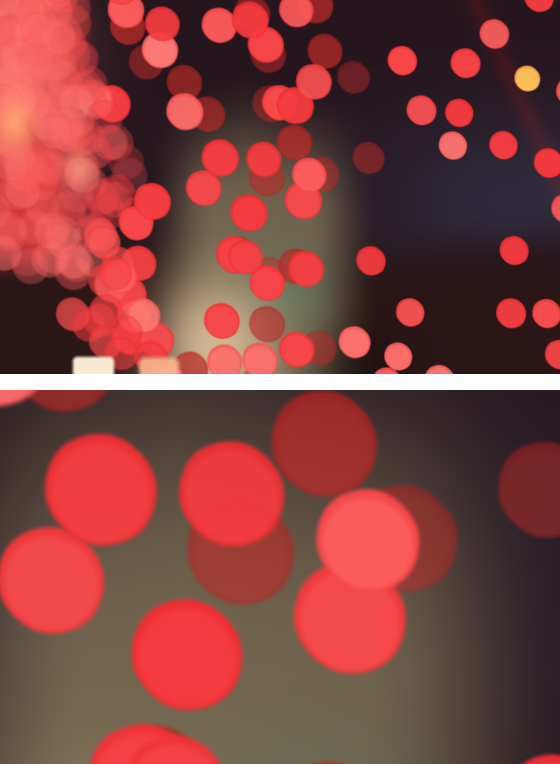
Top: the whole. Bottom: its middle third, enlarged.
Write a WebGL 1 fragment shader that draws this background.

```glsl
precision highp float;
// Out-of-focus red lights at dusk: a dense translucent heap on the left,
// loose discs thinning to the right, over navy sky and a pale olive glow.
// Jittered grids scatter the loose discs; hashed loops build the heap.

uniform vec2 u_resolution;

vec3 hash3(vec2 seed) {
  vec3 k = vec3(dot(seed, vec2(127.1, 311.7)),
                dot(seed, vec2(269.5, 183.3)),
                dot(seed, vec2(419.2, 371.9)));
  return fract(sin(k) * 43758.55);
}

// Soft bump, 1 at the centre and fading over the given radii.
float glow(vec2 p, vec2 centre, vec2 radii) {
  vec2 d = (p - centre) / radii;
  return exp(-dot(d, d));
}

float roundBox(vec2 d, vec2 halfSize, float corner) {
  vec2 q = abs(d) - halfSize + corner;
  return length(max(q, 0.0)) - corner;
}

// Slightly oval lens disc with a deeper red rim.
vec3 addDisc(vec3 col, vec2 d, float radius, vec3 tint, float alpha) {
  vec2 q = vec2(d.x + d.y, d.y - d.x) * 0.7071;
  q.x *= 1.06;
  float facets = 1.0 + 0.006 * cos(6.0 * atan(q.y, q.x + 1e-5));
  float e = length(q) * facets / radius;
  float body = 1.0 - smoothstep(0.91, 1.06, e);
  float core = 1.0 - smoothstep(0.78, 0.97, length(q + radius * 0.04) / radius);
  vec3 shade = mix(tint * vec3(0.98, 0.78, 0.80), tint, core);
  return mix(col, shade, alpha * body);
}

vec3 redTint(float h) {
  return mix(vec3(0.96, 0.23, 0.245), vec3(1.0, 0.48, 0.46), h * h);
}

vec3 background(vec2 p) {
  vec3 col = mix(vec3(0.165, 0.085, 0.085), vec3(0.145, 0.085, 0.115),
                 smoothstep(0.15, 0.45, p.y));
  col += vec3(0.04, 0.085, 0.12) * glow(p, vec2(1.42, 0.46), vec2(0.42, 0.24))
       * smoothstep(0.22, 0.40, p.y + 0.1 * (1.0 - p.x));
  // Dim red cables in the upper right
  float cable = abs(p.x - 1.27 - 0.46 * (1.0 - p.y));
  col += vec3(0.10, 0.0, 0.0) * exp(-cable * cable * 1000.0);
  // Blurred, lit tower
  float tower = smoothstep(0.38, 0.58, p.x) * (1.0 - smoothstep(0.82, 1.02, p.x))
              * (1.0 - smoothstep(0.46, 0.82, p.y + 0.25 * abs(p.x - 0.66)));
  col = mix(col, vec3(0.45, 0.40, 0.31), tower * 0.95);
  col += vec3(-0.07, 0.04, 0.03) * glow(p, vec2(0.76, 0.22), vec2(0.12, 0.12));
  col = mix(col, vec3(0.84, 0.73, 0.59),
            0.95 * glow(p, vec2(0.58, 0.08), vec2(0.17, 0.18)));
  return col * (1.0 - 0.4 * glow(p, vec2(0.93, 0.0), vec2(0.12, 0.12)));
}

// One jittered grid of discs; faint layers also hold olive ones.
vec3 scatter(vec3 col, vec2 p, float cell, float seed, float faint) {
  vec2 home = floor(p / cell);
  for (int j = -1; j <= 1; j++) {
    for (int i = -1; i <= 1; i++) {
      vec2 id = home + vec2(float(i), float(j));
      vec3 place = hash3(id + seed);
      vec3 look = hash3(id + seed + 37.0);
      vec2 c = (id + 0.5 + 0.84 * (place.xy - 0.5)) * cell;
      float right = smoothstep(0.85, 1.05, c.x);
      float density = mix(0.82, mix(0.42, 0.03, faint), right)
                    * smoothstep(0.22, 0.30, c.x);
      float radius = mix(0.050, 0.041, right) * mix(0.95, 1.04, look.y);
      float alpha = mix(mix(0.92, 1.0, look.z), mix(0.45, 0.75, look.z), faint);
      vec3 tint = mix(redTint(look.x), vec3(0.74, 0.17, 0.16), faint);
      float olive = faint * step(0.80, look.y) * step(c.y, 0.6)
                  * step(0.5, c.x) * step(c.x, 0.88);
      tint = mix(tint, vec3(0.55, 0.49, 0.37), olive);
      alpha *= step(place.z, density) * (1.0 - 0.4 * olive);
      col = addDisc(col, p - c, radius, tint, alpha);
    }
  }
  return col;
}

// Crowded heap with a bulging right edge.
vec3 heap(vec3 col, vec2 p) {
  col = mix(col, vec3(0.90, 0.20, 0.21), 0.85 * smoothstep(0.24, 0.38, p.y)
            * (1.0 - smoothstep(0.10, 0.27, p.x)));
  for (int i = 0; i < 135; i++) {
    vec3 h = hash3(vec2(float(i), 5.3));
    vec3 look = hash3(vec2(float(i), 91.7));
    float y = 0.26 + 0.78 * h.y;
    float edge = 0.20 + 0.16 * glow(vec2(0.0, y), vec2(0.0, 0.54), vec2(1.0, 0.23));
    vec2 c = vec2(edge * h.x * 1.06 - 0.02, y);
    vec3 tint = redTint(mix(look.x, 1.0, 0.60 * (1.0 - h.x)));
    tint.yz += 0.05 * (1.0 - h.x);
    col = addDisc(col, p - c, 0.050, tint, mix(0.22, 0.45, look.y));
  }
  // Strand trailing from the heap to the lower edge
  for (int i = 0; i < 18; i++) {
    vec3 h = hash3(vec2(float(i), 23.9));
    vec2 c = mix(vec2(0.22, 0.32), vec2(0.36, 0.05), float(i) / 17.0);
    c += (h.xy - 0.5) * vec2(0.17, 0.12);
    col = addDisc(col, p - c, 0.047, redTint(h.z), mix(0.45, 0.9, h.z));
  }
  // Warm hot spots and a pink haze
  col = mix(col, vec3(1.0, 0.52, 0.51),
            0.45 * glow(p, vec2(0.05, 0.78), vec2(0.16, 0.26)));
  col = mix(col, vec3(1.0, 0.66, 0.45),
            0.85 * glow(p, vec2(0.04, 0.67), vec2(0.05, 0.065)));
  return mix(col, vec3(1.0, 0.62, 0.52),
             0.7 * glow(p, vec2(0.21, 0.55), vec2(0.04, 0.045)));
}

void main() {
  vec2 p = gl_FragCoord.xy / u_resolution.y;
  vec3 col = background(p);
  col = scatter(col, p, 0.150, 11.0, 1.0);
  col = scatter(col, p, 0.128, 53.0, 0.0);
  col = heap(col, p);
  col = addDisc(col, p - vec2(1.41, 0.79), 0.036, vec3(0.98, 0.74, 0.34), 1.0);
  // Pale lamps on the lower edge
  float lamp = roundBox(p - vec2(0.25, 0.015), vec2(0.056, 0.032), 0.014);
  col = mix(col, vec3(0.97, 0.91, 0.82), 1.0 - smoothstep(-0.008, 0.006, lamp));
  lamp = roundBox(p - vec2(0.425, 0.01), vec2(0.055, 0.036), 0.02);
  col = mix(col, vec3(0.97, 0.72, 0.56), 0.9 - 0.9 * smoothstep(-0.012, 0.008, lamp));
  gl_FragColor = vec4(clamp(col, 0.0, 1.0), 1.0);
}
```
